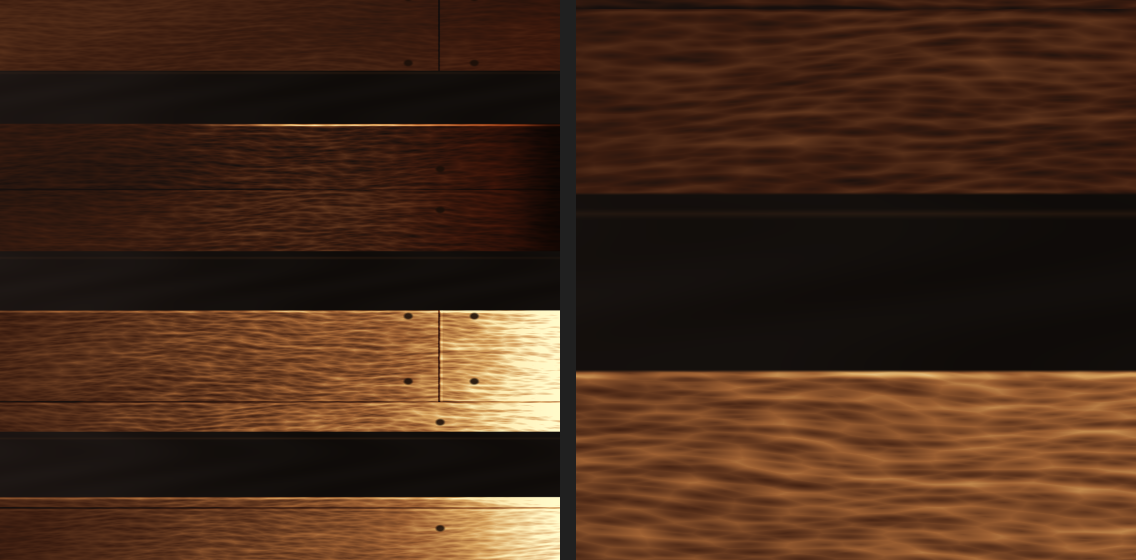
Left: the whole. Right: its middle third, enlarged.
A WebGL 2 fragment shader for this texture:

```glsl
#version 300 es
precision highp float;
// Lacquered plank floor crossed by three dark gaps, lit warmly from the lower right.
// Evenly spaced boards carry seams, joints and nails; stretched cellular noise and
// layered sines make the grain, and a tone ramp turns light level into colour.
uniform vec2 u_resolution;
out vec4 fragColor;

vec2 hash2(vec2 p) {
  vec3 q = fract(p.xyx * vec3(0.1031, 0.1030, 0.0973));
  q += dot(q, q.yzx + 33.33);
  return fract((q.xx + q.yz) * q.zy);
}

// Distance to the nearest scattered point
float cellular(vec2 p) {
  vec2 cell = floor(p);
  float nearest = 2.0;
  for (int j = -1; j <= 1; j++)
    for (int i = -1; i <= 1; i++) {
      vec2 c = cell + vec2(i, j);
      nearest = min(nearest, length(c + hash2(c) - p));
    }
  return nearest;
}

// Signed wood grain, roughly -1 to 1
float woodGrain(vec2 p, float board) {
  p.x += board * 7.3;
  p.y += 0.006 * sin(p.x * 8.0 + board) + 0.002 * sin(p.x * 27.0 + p.y * 60.0);
  float figure = cellular(p * vec2(9.0, 95.0)) - 0.48;
  float ripple = cellular(p * vec2(34.0, 210.0) + 17.0) - 0.48;
  float fibre = sin(p.y * 410.0 + 2.0 * sin(p.x * 11.0)) + sin(p.y * 673.0 + 3.0 * sin(p.x * 6.0 + p.y * 40.0));
  return 1.1 * figure + 1.2 * ripple + 0.16 * fibre;
}

// Tone ramp from shadow (0) to glare (5)
vec3 woodTone(float level) {
  vec3 tones[6] = vec3[6](vec3(0.09, 0.06, 0.05), vec3(0.23, 0.11, 0.06), vec3(0.39, 0.22, 0.12),
                          vec3(0.62, 0.38, 0.20), vec3(0.84, 0.63, 0.36), vec3(0.99, 0.92, 0.69));
  float v = clamp(level, 0.0, 4.999);
  int i = int(v);
  return mix(tones[i], tones[i + 1], fract(v));
}

float line(float d, float halfWidth, float soft) {
  return 1.0 - smoothstep(halfWidth - soft, halfWidth + soft, abs(d));
}

void main() {
  vec2 p = gl_FragCoord.xy / u_resolution;
  p.y = 1.0 - p.y; // measured downward
  float soft = max(0.0012, 0.8 / u_resolution.y);

  // Gaps widen slightly down the canvas; each has a lit lower lip
  float gap = 0.0, rim = 0.0, lip = 0.0, strip = 0.0;
  for (int i = 0; i < 3; i++) {
    float k = float(i);
    float top = 0.1263 + 0.3223 * k, bottom = 0.2210 + 0.3333 * k;
    gap = max(gap, 1.0 - smoothstep(-soft, soft, max(top - p.y, p.y - bottom)));
    rim = max(rim, line(p.y - bottom - 0.0025, 0.0018, 0.0018));
    lip = max(lip, line(p.y - top - 0.004 - 0.008 * step(0.5, k), 0.001, 0.003));
    strip += step(0.5 * (top + bottom), p.y);
  }

  // Boards: every third row has an end joint
  float pitch = 0.1895;
  float row = (p.y - 0.149) / pitch;
  float board = floor(row);
  float fromSeam = (fract(row + 0.5) - 0.5) * pitch;
  float jointed = step(1.5, mod(board, 3.0));
  float joint = p.x - 0.784;

  // Light level across each strip
  float glow = exp(-pow((p.x - 0.57) / 0.27, 2.0));
  float level, contrast;
  if (strip < 0.5) {
    level = 1.22 - 0.4 * p.x + 0.8 * (p.y - 0.06);
    contrast = 0.28;
  } else if (strip < 1.5) {
    level = 0.58 + 0.55 * glow + 0.28 * board - 0.35 * smoothstep(0.85, 1.0, p.x);
    contrast = 0.32 + 0.55 * glow;
  } else {
    level = 1.35 + 2.3 * p.x + 1.5 * smoothstep(0.65, 1.0, p.x) - 0.2 * (strip - 2.0);
    contrast = mix(0.5, 1.0, smoothstep(0.0, 0.4, p.x)) * mix(1.0, 0.65, strip - 2.0);
  }
  float piece = board + 0.37 * jointed * step(0.0, joint);
  level += contrast * woodGrain(p, piece) + 0.12 * sin(board * 4.7);
  level += 0.12 * sin(p.x * 5.0 + p.y * 31.0);

  // Lit lips, seams and end joints
  float rimLight = strip < 1.5 ? 3.6 * smoothstep(0.25, 0.62, p.x) * (1.0 - 0.4 * smoothstep(0.7, 1.0, p.x)) : 1.1;
  level += rim * rimLight * step(0.5, strip);
  float seam = line(fromSeam, 0.0012, 0.0016);
  level -= seam * (strip < 1.5 ? 0.8 : 1.5);
  level += 0.4 * line(fromSeam - 0.004, 0.0012, 0.0016) * step(1.5, strip);
  level -= jointed * line(joint, 0.0015, 0.0015) * (strip < 1.5 ? 1.1 : 2.4);
  level += 0.7 * jointed * line(joint - 0.005, 0.001, 0.002) * step(1.5, strip);
  vec3 color = woodTone(level);

  // Red cast where the upper strips fall into shade
  float shade = smoothstep(0.6, 1.0, p.x) * (1.0 - step(1.5, strip));
  color *= mix(vec3(1.0), vec3(1.0, 0.65, 0.45), shade * (0.4 + 0.6 * strip));
  color *= 1.0 - 0.5 * shade * smoothstep(0.9, 1.0, p.x) * step(0.5, strip);
  color += vec3(0.03, 0.06, 0.10) * step(1.5, strip) * smoothstep(0.86, 1.0, p.x);

  // Nails beside each seam, paired around the joints
  float nailX = jointed > 0.5 ? abs(p.x - 0.788) - 0.059 : p.x - 0.786;
  vec2 nail = vec2(nailX, abs(fromSeam) - 0.0365);
  float head = 1.0 - smoothstep(0.55, 1.25, length(nail / vec2(0.0085, 0.0062)));
  color = mix(color, vec3(0.10, 0.055, 0.03), 0.88 * head);

  // Gap floor with a faint brown lip under its upper edge
  vec3 gapColor = mix(vec3(0.11, 0.085, 0.075), vec3(0.065, 0.05, 0.04), smoothstep(0.0, 0.6, p.x));
  gapColor += lip * vec3(0.10, 0.055, 0.025) * (0.5 + 0.5 * glow);
  gapColor += 0.006 * sin(p.x * 23.0 + 4.0 * sin(p.y * 37.0));
  color = mix(color, gapColor, gap);
  fragColor = vec4(clamp(color, 0.0, 1.0), 1.0);
}
```
